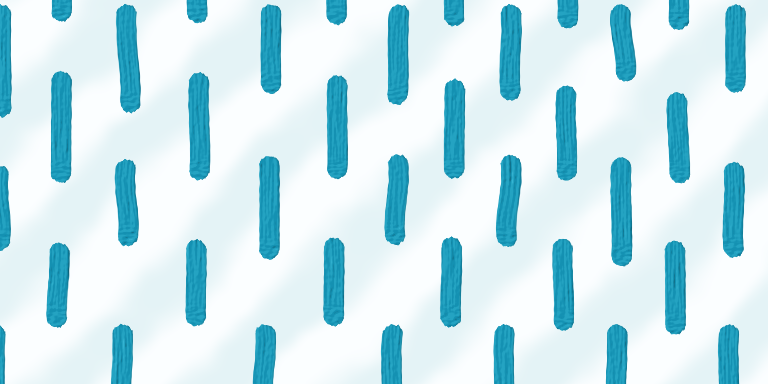
Give the GLSL for this pattern, as a WebGL 1 fragment shader.

```glsl
precision highp float;
uniform vec2 u_resolution;

const float PI = 3.14159265;
const vec2 SHEET = vec2(768.0, 384.0); // design units, y pointing down
const float RADIUS = 10.2;

vec2 hash2(vec2 p) {
  vec2 q = vec2(dot(p, vec2(127.1, 311.7)), dot(p, vec2(269.5, 183.3)));
  return fract(sin(q) * 43758.5) * 2.0 - 1.0;
}

float gradientNoise(vec2 p) {
  vec2 i = floor(p);
  vec2 f = p - i;
  vec2 u = f * f * (3.0 - 2.0 * f);
  vec2 e = vec2(1.0, 0.0);
  float a = dot(hash2(i), f);
  float b = dot(hash2(i + e.xy), f - e.xy);
  float c = dot(hash2(i + e.yx), f - e.yx);
  float d = dot(hash2(i + e.xx), f - e.xx);
  return mix(mix(a, b, u.x), mix(c, d, u.x), u.y);
}

float cloud(vec2 p) {
  return gradientNoise(p) + 0.5 * gradientNoise(p * 2.1 + 7.3);
}

// Columns spread apart and close up again; lower rows drift left
float strokeX(float col, float row) {
  float turn = 2.0 * PI * col / 12.0;
  float spread = 15.0 * (1.0 - cos(turn)) - 3.0 * sin(2.0 * turn);
  return 61.2 * col + spread + 1.0 - 0.4 * row * row;
}

float strokeTop(float col, float row) {
  float bow = max(0.0, sin(PI * row / 4.0));
  float tilt = 1.0 - min(abs(row - 1.0), 1.0);
  float sag = 0.25 * (col - 6.5) * (col - 6.5) - 10.0;
  return 4.5 + 80.0 * row + bow * sag + 2.3 * tilt * (col - 6.0);
}

float strokeLength(float col, float row) {
  float slope = min(1.45 * (row - 0.5) * (row - 0.5) - 2.4, 0.9);
  float sway = cos(2.0 * PI * (col - 4.0) / 6.0);
  return 95.0 + 6.0 * sin(abs(row) * PI / 2.0) + slope * (col - 6.0)
       - 10.0 * cos(PI * row / 2.0) * sway;
}

// Local stroke coordinates: x from the axis, y from the top
vec2 strokeLocal(vec2 p, float col, float row, float len) {
  vec2 q = p - vec2(strokeX(col, row), strokeTop(col, row));
  vec2 h = hash2(vec2(col, row) + 3.7);
  float t = clamp(q.y / len, 0.0, 1.0);
  q.x -= 5.0 * h.x * h.x * h.x * (smoothstep(0.1, 0.9, t) - 0.5);
  q.x -= 1.5 * h.y * sin(t * 2.0 * PI);
  return q;
}

// Capsule with ragged bristle ends and slightly uneven sides
float strokeDistance(vec2 q, float len, vec2 seed) {
  q.y += 2.5 * gradientNoise(vec2(q.x * 0.4, seed.x + 0.4));
  q.x += 0.9 * gradientNoise(vec2(q.y * 0.13, seed.y + 0.6));
  q.y -= clamp(q.y, RADIUS, len - RADIUS);
  return length(q) - RADIUS + 0.8 * gradientNoise(q * 0.4 + seed);
}

// Long bristle grooves that turn into lumpy paint at the foot
float paintHeight(vec2 q, float foot) {
  float grooves = gradientNoise(q * vec2(0.36, 0.035));
  grooves += 0.35 * gradientNoise(q * vec2(0.3, 0.22) + 9.0);
  float lumps = 1.2 * gradientNoise(q * vec2(0.17, 0.3) + 4.0);
  return mix(grooves, lumps, foot);
}

vec3 paintColour(vec2 q, float len, float dist, vec2 seed) {
  float foot = smoothstep(30.0, 10.0, len - q.y);
  vec2 s = q + seed * 37.0;
  float relief = paintHeight(s, foot) - paintHeight(s + vec2(1.2, 0.9), foot);
  vec3 deep = vec3(0.08, 0.57, 0.70);
  vec3 bright = vec3(0.14, 0.64, 0.76);
  vec3 c = mix(deep, bright, smoothstep(-0.15, 0.15, relief));
  c *= 1.0 - 0.22 * smoothstep(0.22, 0.6, -relief);
  c += 0.07 * smoothstep(0.3, 0.65, relief);
  float rim = smoothstep(-2.5, 0.0, dist) * smoothstep(-4.0, 9.0, q.x);
  return c * (1.0 - 0.16 * rim);
}

// Soft diagonal wash
vec3 washColour(vec2 p) {
  float along = p.x + p.y + 32.0 * cloud(p / 120.0);
  float band = 0.5 - 0.5 * cos(2.0 * PI * (along - 44.0) / 160.0);
  band += 0.3 * cloud(p / 48.0 + 5.0);
  vec3 white = vec3(0.985, 0.995, 1.0);
  vec3 pale = vec3(0.895, 0.953, 0.964);
  return mix(white, pale, smoothstep(0.12, 0.95, band));
}

void main() {
  float unit = SHEET.y / u_resolution.y;
  vec2 p = gl_FragCoord.xy * unit;
  p.y = SHEET.y - p.y;
  vec3 colour = washColour(p);

  // Alternate columns are shifted by half a repeat
  for (int i = 0; i < 13; i++) {
    float col = float(i);
    for (int k = 0; k < 3; k++) {
      float row = 2.0 * float(k) - mod(col, 2.0);
      float len = strokeLength(col, row);
      vec2 q = strokeLocal(p, col, row, len);
      if (abs(q.x) < 16.0 && q.y > -6.0 && q.y < len + 6.0) {
        vec2 seed = vec2(col, row) * 1.7;
        float dist = strokeDistance(q, len, seed);
        float cover = 1.0 - smoothstep(-0.6 * unit, 0.6 * unit, dist);
        colour = mix(colour, paintColour(q, len, dist, seed), cover);
      }
    }
  }
  gl_FragColor = vec4(colour, 1.0);
}
```
